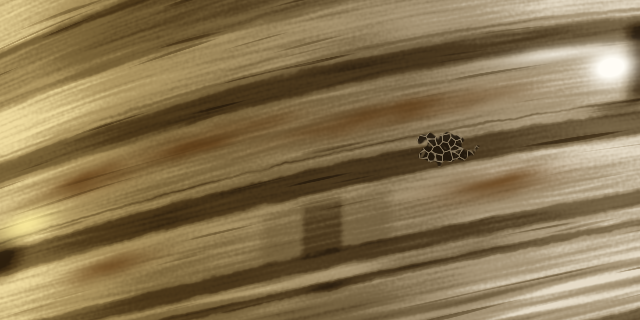
Give the GLSL for this texture, as a Shadertoy shader.

```glsl
// Worn, curved metal rings with dark grooves, rust stains, glints and a chipped spot.

const vec3 DARK  = vec3(0.17, 0.12, 0.06);
const vec3 BROWN = vec3(0.29, 0.22, 0.12);
const vec3 TAN   = vec3(0.46, 0.39, 0.27);
const vec3 PALE  = vec3(0.65, 0.58, 0.46);
const vec3 CREAM = vec3(0.90, 0.86, 0.78);
const vec3 RUST  = vec3(0.34, 0.21, 0.07);
const vec3 GOLD_TINT = vec3(1.04, 1.0, 0.80);

const float GRAIN = 0.13;        // strength of the brushed grain
const float SCRATCH = 0.20;      // depth of the long scratches
const float RAGGED = 0.007;      // unevenness of groove edges
const vec2 CHIP_CENTER = vec2(1.39, 0.535);
const vec2 CHIP_SIZE = vec2(0.105, 0.058);
const float CHIP_CELLS = 42.0;

// Grooves: lower edge, upper edge, edge softness, depth.
const vec4 GROOVES[10] = vec4[10](
    vec4( 0.690,  0.825, 0.025, 0.22), vec4( 0.815,  0.840, 0.008, 0.22),
    vec4( 0.655,  0.680, 0.010, 0.20), vec4( 0.505,  0.515, 0.005, 0.12),
    vec4( 0.420,  0.490, 0.014, 0.37), vec4( 0.235,  0.242, 0.004, 0.22),
    vec4( 0.136,  0.208, 0.008, 0.38), vec4(-0.078, -0.030, 0.008, 0.34),
    vec4(-0.140, -0.118, 0.006, 0.30), vec4(-0.600, -0.390, 0.010, 0.45));

// Stains in ring coordinates: center, radii.
const vec4 STAINS[5] = vec4[5](
    vec4(1.22, 0.315, 0.36, 0.034), vec4(0.64, 0.360, 0.28, 0.035),
    vec4(0.29, 0.345, 0.17, 0.040), vec4(1.56, 0.060, 0.18, 0.038),
    vec4(0.35, 0.071, 0.12, 0.030));

vec2 hash2(vec2 p) {
    vec3 q = fract(p.xyx * vec3(0.1031, 0.1030, 0.0973));
    q += dot(q, q.yzx + 33.33);
    return fract((q.xx + q.yz) * q.zy);
}

float corner(vec2 cell, vec2 f, vec2 o) {
    return dot(hash2(cell + o) * 2.0 - 1.0, f - o);
}

// Gradient noise, about -0.7 to 0.7.
float noise(vec2 p) {
    vec2 i = floor(p), f = fract(p);
    vec2 u = f * f * f * (f * (f * 6.0 - 15.0) + 10.0);
    return mix(mix(corner(i, f, vec2(0, 0)), corner(i, f, vec2(1, 0)), u.x),
               mix(corner(i, f, vec2(0, 1)), corner(i, f, vec2(1, 1)), u.x), u.y);
}

float band(float v, float lo, float hi, float soft) {
    return smoothstep(lo - soft, lo + soft, v) * (1.0 - smoothstep(hi - soft, hi + soft, v));
}

float spot(vec2 p, vec2 center, vec2 radius) {
    vec2 q = (p - center) / radius;
    return exp(-dot(q, q));
}

// Flattens the curved rings: x runs along them, y across them.
vec2 ringCoords(vec2 p) {
    float x = p.x;
    return vec2(x, (p.y - 0.27 * x + 0.025 * x * x) / (1.0 + 0.22 * x - 0.1 * x * x));
}

vec3 metal(float t) {
    vec3 c = mix(DARK, BROWN, smoothstep(0.05, 0.28, t));
    c = mix(c, TAN, smoothstep(0.25, 0.52, t));
    c = mix(c, PALE, smoothstep(0.50, 0.75, t));
    return mix(c, CREAM, smoothstep(0.72, 1.0, t));
}

// Distances to the nearest and second nearest cell points.
vec2 cellular(vec2 p) {
    vec2 i = floor(p), d = vec2(9.0);
    for (int y = -1; y <= 1; y++)
    for (int x = -1; x <= 1; x++) {
        vec2 c = i + vec2(x, y);
        float r = length(c + hash2(c) - p);
        d = r < d.x ? vec2(r, d.x) : vec2(d.x, min(d.y, r));
    }
    return d;
}

void mainImage(out vec4 fragColor, in vec2 fragCoord) {
    vec2 p = fragCoord / iResolution.xy * vec2(2.0, 1.0);
    vec2 r = ringCoords(p);
    float v = r.y + RAGGED * noise(r * vec2(14.0, 30.0)) + 0.4 * RAGGED * noise(r * vec2(60.0, 50.0));

    // Light falls on both ends and leaves the middle dim.
    float leftGlow = exp(-r.x * r.x / 0.10);
    float shade = 0.58 + 0.30 * leftGlow + 0.27 * smoothstep(1.1, 2.0, r.x);
    shade += 0.09 * band(r.y, 0.52, 0.65, 0.03) + 0.08 * band(r.y, 0.06, 0.13, 0.03);

    // Brushed grain, coarse streaks and broken scratches.
    float streak = noise(vec2(r.x * 1.5, r.y * 38.0));
    shade += GRAIN * (noise(r * vec2(5.0, 95.0)) + 0.8 * streak + 0.4 * noise(p * 90.0));
    shade += 0.35 * streak * (1.0 - smoothstep(-0.10, -0.07, r.y));
    shade -= SCRATCH * smoothstep(0.28, 0.48, noise(r * vec2(2.5, 62.0) + 17.0));

    for (int i = 0; i < 10; i++) {
        vec4 g = GROOVES[i];
        shade -= g.w * band(v, g.x, g.y, g.z);
    }

    // Square smudge, shaded ends and dark residue.
    float smudge = band(r.x, 0.945, 1.07, 0.015) + 0.35 * band(r.x, 0.82, 1.22, 0.03);
    shade -= 0.22 * smudge * band(r.y, -0.035, 0.105, 0.018);
    shade -= 0.20 * spot(r, vec2(1.02, -0.135), vec2(0.07, 0.02));
    shade -= 0.55 * smoothstep(1.93, 2.0, r.x) * band(r.y, 0.24, 0.46, 0.03);
    shade -= 0.35 * spot(r, vec2(1.95, 0.225), vec2(0.10, 0.024));
    shade -= 0.60 * spot(r, vec2(0.0, 0.20), vec2(0.06, 0.06));

    vec3 color = metal(shade) * mix(vec3(1.0), GOLD_TINT, 1.0 - smoothstep(0.2, 1.5, r.x));

    // Rust stains.
    float rust = 0.0;
    for (int i = 0; i < 5; i++) rust = max(rust, spot(v == r.y ? r : vec2(r.x, v), STAINS[i].xy, STAINS[i].zw));
    rust *= 0.75 + 0.5 * noise(r * vec2(6.0, 28.0));
    color = mix(color, RUST * (0.7 + 0.6 * shade), clamp(rust, 0.0, 0.85));

    // Chipped flakes with bright rims.
    float edge = length((p - CHIP_CENTER) / CHIP_SIZE) + 0.7 * noise(p * 34.0);
    vec2 cell = cellular(p * CHIP_CELLS);
    vec3 flake = mix(PALE * 0.85, DARK * 0.7, smoothstep(0.04, 0.22, cell.y - cell.x));
    flake = mix(flake, TAN, 0.7 * smoothstep(0.1, 0.4, noise(p * 48.0 + 5.0)));
    color = mix(color, flake, 0.9 * (1.0 - smoothstep(0.70, 0.86, edge)));

    // Glints.
    float glint = 1.3 * spot(r, vec2(1.91, 0.345), vec2(0.075, 0.050))
                + 0.6 * spot(r, vec2(1.74, 0.405), vec2(0.17, 0.022));
    color = mix(color, vec3(1.0, 0.99, 0.96), clamp(glint, 0.0, 1.0));
    color = mix(color, vec3(1.0, 0.94, 0.62), 0.85 * spot(r, vec2(0.08, 0.271), vec2(0.09, 0.038)));

    fragColor = vec4(clamp(color, 0.0, 1.0), 1.0);
}
```
